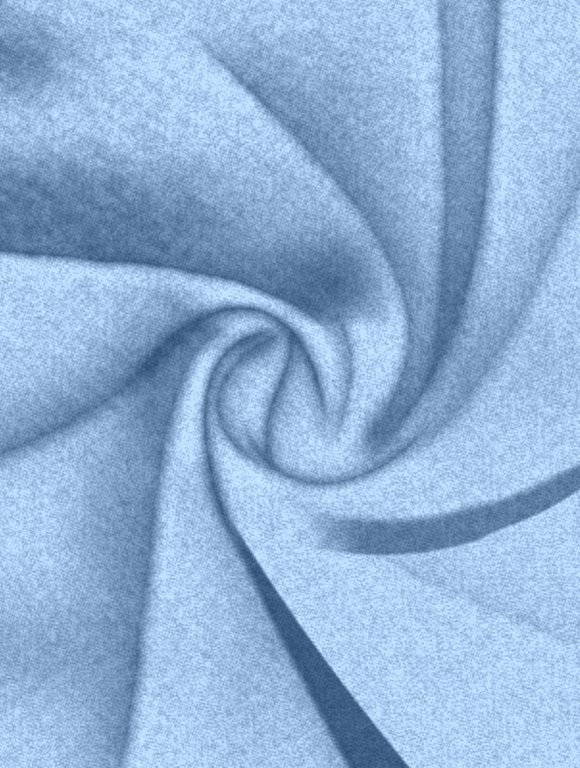
Reproduce this texture procedurally as a Shadertoy shader.

```glsl
float hash(vec2 p) {
    return fract(sin(dot(p, vec2(127.1, 311.7))) * 43758.5453);
}

float noise(vec2 p) {
    vec2 i = floor(p), f = fract(p);
    f = f * f * (3.0 - 2.0 * f);
    return mix(mix(hash(i), hash(i + vec2(1, 0)), f.x),
               mix(hash(i + vec2(0, 1)), hash(i + vec2(1, 1)), f.x), f.y);
}

vec2 cubic(vec2 a, vec2 b, vec2 c, vec2 d, float t) {
    float s = 1.0 - t;
    return s * s * s * a + 3.0 * s * t * (s * b + t * c) + t * t * t * d;
}

// Light left beside a curved crease; falloff.x is right of travel, falloff.y left
float crease(vec2 p, vec2 a, vec2 b, vec2 c, vec2 d, vec2 falloff, float depth) {
    float nearest = 1e5, along = 0.0, side = 1.0;
    vec2 start = a;
    for (int i = 1; i <= 18; i++) {
        vec2 end = cubic(a, b, c, d, float(i) / 18.0);
        vec2 seg = end - start, rel = p - start;
        float h = clamp(dot(rel, seg) / dot(seg, seg), 0.0, 1.0);
        float dist = length(rel - seg * h);
        if (dist < nearest) {
            nearest = dist;
            along = (float(i) - 1.0 + h) / 18.0;
            side = seg.x * rel.y - seg.y * rel.x;
        }
        start = end;
    }
    float width = side > 0.0 ? falloff.x : falloff.y;
    float fade = smoothstep(0.0, 0.14, along) * smoothstep(1.0, 0.84, along);
    float shade = exp(-pow(nearest / width, 1.4)) + 0.28 * exp(-nearest / 0.03);
    float ridge = step(width, min(falloff.x, falloff.y)) * exp(-pow((nearest - 0.17) / 0.09, 2.0));
    return 1.0 - depth * fade * (shade - 0.18 * ridge);
}

float hollow(vec2 p, vec2 center, vec2 radius, float depth) {
    vec2 q = (p - center) / radius;
    return 1.0 - depth * exp(-dot(q, q));
}

// Filled shadow between two boundaries
float between(float x, float low, float high, float soft) {
    return smoothstep(low - soft, low + soft, x) * smoothstep(high + 0.025, high - 0.025, x);
}

float weave(vec2 p) {
    vec2 q = mat2(0.91, 0.42, -0.42, 0.91) * p;
    q += 0.05 * vec2(noise(p * 5.0), noise(p * 5.0 + 31.0));
    float threads = sin(q.x * 145.0) * sin(q.y * 145.0);
    float slubs = noise(q * vec2(18, 55)) + noise(q * vec2(55, 18)) - 1.0;
    return 0.09 * threads + 0.17 * slubs + 0.34 * (noise(p * 52.0) - 0.5);
}

void mainImage(out vec4 fragColor, in vec2 fragCoord) {
    // Canvas is 7.68 units tall, y runs down
    vec2 p = vec2(fragCoord.x, iResolution.y - fragCoord.y) / iResolution.y * 7.68;
    vec2 w = p + 0.03 * (vec2(noise(p * 3.0), noise(p * 3.0 + 17.0)) - 0.5);
    float light = 1.0;

    // Broad hollows
    light *= hollow(p, vec2(0.0, 0.55), vec2(0.75, 0.45), 0.5);
    light *= hollow(p, vec2(0.2, 1.95), vec2(1.7, 0.45), 0.45);
    light *= hollow(p, vec2(1.6, 2.2), vec2(0.9, 0.4), 0.22);
    light *= 1.0 - 0.62 * exp(-dot(p - vec2(3.35, 2.85), p - vec2(3.35, 2.85)) * 4.0)
                 * smoothstep(3.3, 3.15, w.y);
    light *= hollow(p, vec2(3.4, 1.2), vec2(0.7, 0.9), 0.16);
    light *= hollow(p, vec2(0.2, 6.5), vec2(1.2, 0.55), 0.25);
    light *= hollow(p, vec2(1.1, 5.3), vec2(0.4, 0.8), 0.2);
    light *= hollow(p, vec2(1.5, 4.0), vec2(0.3, 0.5), 0.28);
    light *= hollow(p, vec2(2.5, 3.45), vec2(0.32, 0.15), 0.35);
    light *= hollow(p, vec2(2.75, 3.9), vec2(0.35, 0.4), 0.1);
    light *= hollow(p, vec2(3.78, 4.32), vec2(0.16, 0.25), 0.38);
    light *= hollow(p, vec2(4.65, 2.6), vec2(0.25, 1.4), 0.16);
    light *= hollow(p, vec2(5.4, 3.6), vec2(0.5, 0.7), 0.12);
    light *= hollow(p, vec2(2.5, 6.9), vec2(0.4, 0.9), 0.12);

    // Upper sweep and the shadow it casts
    light *= crease(w, vec2(-1.0, 2.4), vec2(1.4, 2.7), vec2(2.5, 2.5), vec2(3.4, 3.4), vec2(0.04, 0.55), 0.6);
    light *= crease(w, vec2(1.7, 0.1), vec2(3.6, 2.0), vec2(5.0, 3.0), vec2(3.4, 4.75), vec2(0.05, 0.45), 0.38);

    // Hanging folds on the right
    light *= crease(w, vec2(5.0, -1.2), vec2(4.95, 2.2), vec2(4.8, 3.6), vec2(3.5, 4.75), vec2(0.22, 0.06), 0.4);
    light *= crease(w, vec2(4.38, -1.2), vec2(4.4, 1.0), vec2(4.6, 2.6), vec2(4.25, 4.2), vec2(0.05, 0.22), 0.34);
    light *= crease(w, vec2(6.3, 0.9), vec2(5.4, 2.4), vec2(5.2, 3.8), vec2(3.9, 4.7), vec2(0.28, 0.1), 0.24);

    // Folds fanning to the left
    light *= crease(w, vec2(2.2, 3.05), vec2(1.5, 3.7), vec2(1.1, 4.2), vec2(-1.2, 5.0), vec2(0.42, 0.18), 0.48);
    light *= crease(w, vec2(2.5, 3.15), vec2(1.3, 3.5), vec2(1.75, 5.2), vec2(1.0, 8.8), vec2(0.45, 0.08), 0.44);

    // Inner spiral
    light *= crease(p, vec2(1.2, 4.0), vec2(2.0, 2.7), vec2(3.2, 2.7), vec2(3.28, 4.5), vec2(0.09, 0.05), 0.6);
    light *= crease(p, vec2(2.9, 3.3), vec2(1.9, 3.3), vec2(1.85, 4.3), vec2(2.4, 5.6), vec2(0.05, 0.08), 0.56);
    light *= crease(p, vec2(2.95, 3.3), vec2(2.2, 3.5), vec2(1.7, 4.3), vec2(2.9, 4.8), vec2(0.05, 0.12), 0.46);
    light *= crease(p, vec2(2.4, 4.1), vec2(2.6, 5.05), vec2(3.7, 5.1), vec2(4.4, 4.1), vec2(0.05, 0.08), 0.42);
    light *= crease(p, vec2(2.88, 3.2), vec2(3.05, 3.8), vec2(2.45, 4.0), vec2(2.75, 4.85), vec2(0.05, 0.1), 0.5);
    light *= crease(p, vec2(3.3, 3.1), vec2(3.6, 3.4), vec2(3.55, 3.9), vec2(3.3, 4.5), vec2(0.14, 0.05), 0.32);

    // Lower right ridge and gap
    light *= crease(w, vec2(2.6, 4.8), vec2(3.6, 5.5), vec2(4.2, 5.9), vec2(6.9, 6.8), vec2(0.05, 0.3), 0.1);
    float bend = (w.x - 3.8) * (w.x - 3.8);
    float gap = between(w.y, 5.2 - 0.14 * bend, 5.55 - 0.165 * bend, 0.06);
    light *= 1.0 - 0.58 * gap * smoothstep(2.9, 3.8, w.x);

    // Deep wedge running to the lower edge
    float drop = p.y - 5.1;
    float wedge = between(p.x, 2.2 + 0.45 * drop + 0.02 * drop * drop,
                          2.25 + 0.6 * drop + 0.045 * drop * drop, 0.06);
    light *= 1.0 - 0.86 * wedge * smoothstep(-0.3, 0.5, drop);
    light *= crease(w, vec2(2.0, 4.4), vec2(2.2, 5.4), vec2(2.9, 6.3), vec2(4.0, 8.6), vec2(0.28, 0.06), 0.28);

    // Deepen the shade, then add crinkles and cloth grain
    light -= 0.3 * light * max(1.0 - light, 0.0);
    vec2 q = mat2(0.8, -0.6, 0.6, 0.8) * p;
    float crinkle = noise(q * vec2(5, 14)) + 0.6 * noise(q * vec2(19, 9)) - 0.8;
    light += crinkle * mix(0.07, 0.22, exp(-dot(p, p) * 0.1));
    light += weave(p) * (0.35 + 0.65 * light);

    fragColor = vec4(vec3(0.19, 0.32, 0.46) + 0.5 * clamp(light, -0.1, 1.15), 1.0);
}
```
